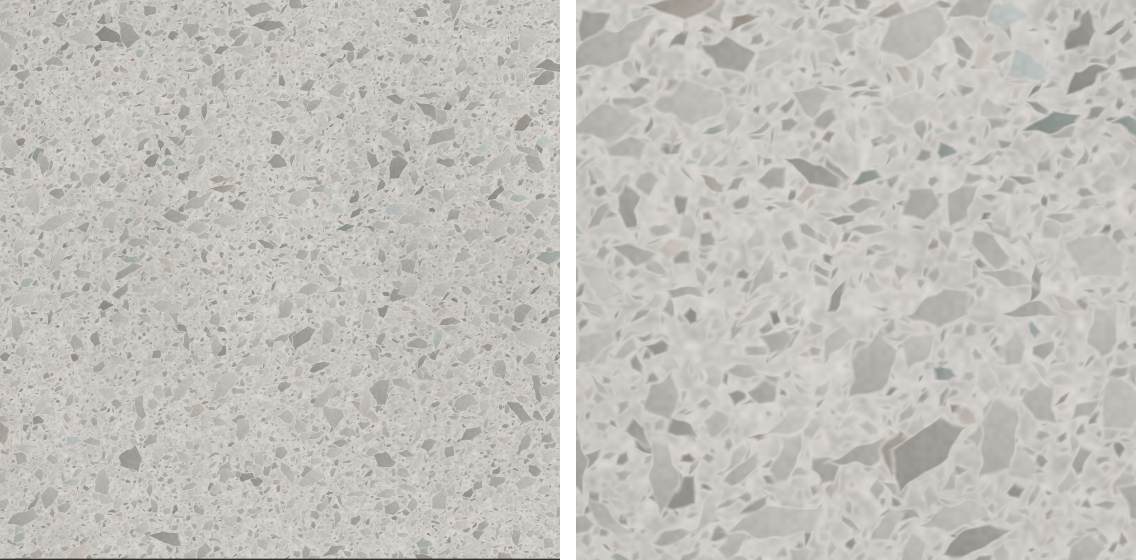
Left: the whole. Right: its middle third, enlarged.
This texture is drawn by a Shadertoy shader. Its source:

```glsl
// Pale quartz terrazzo: angular grey stone chips of many sizes in an off-white binder.

vec3 hash3(vec2 cell, float seed) {
    vec3 p = fract((cell.xyx + seed * vec3(17.3, 41.7, 29.1)) * vec3(0.1031, 0.1030, 0.0973));
    p += dot(p, p.yxz + 33.33);
    return fract((p.xxy + p.yzz) * p.zyx);
}

float valueNoise(vec2 p, float seed) {
    vec2 i = floor(p), f = fract(p);
    f = f * f * (3.0 - 2.0 * f);
    float low = mix(hash3(i, seed).x, hash3(i + vec2(1, 0), seed).x, f.x);
    float high = mix(hash3(i + vec2(0, 1), seed).x, hash3(i + vec2(1, 1), seed).x, f.x);
    return mix(low, high, f.y);
}

// Convex shard with five irregular sides, as a signed distance
float shard(vec2 p, float radius, vec2 cell, float seed) {
    float d = -1.0;
    for (int k = 0; k < 5; k++) {
        vec3 h = hash3(cell, seed + 3.0 + float(k));
        float angle = (float(k) + 0.75 * (h.x - 0.5)) * 1.2566;
        d = max(d, dot(p, vec2(cos(angle), sin(angle))) - radius * mix(0.6, 1.0, h.y));
    }
    return d;
}

vec3 chipColor(vec3 h) {
    vec3 color = mix(vec3(0.54, 0.535, 0.515), vec3(0.765, 0.755, 0.738), pow(h.x, 0.45));
    color += vec3(-0.035, 0.0, 0.004) * step(0.97, h.y);   // sea-green glass
    color += vec3(0.012, -0.006, -0.015) * step(h.y, 0.05); // warm brown stone
    return color;
}

// Lays one size class of chips over the colour below
vec3 addChips(vec3 color, vec2 uv, float cells, float share, float seed) {
    vec2 p = uv * cells;
    for (int y = -1; y <= 1; y++)
    for (int x = -1; x <= 1; x++) {
        vec2 cell = floor(p) + vec2(x, y);
        vec3 place = hash3(cell, seed);
        if (place.z > share) continue;
        vec2 q = p - cell - mix(vec2(0.1), vec2(0.9), place.xy);
        if (dot(q, q) > 1.0) continue;

        // Long axes lean loosely towards the upper right
        vec3 form = hash3(cell, seed + 1.0);
        vec3 tone = hash3(cell, seed + 2.0);
        float angle = 1.57 * (form.x + tone.z - 1.0) - 0.5;
        q = mat2(cos(angle), sin(angle), -sin(angle), cos(angle)) * q;
        float slim = mix(0.58, 0.95, form.y);
        float radius = mix(0.16, 0.42, form.z);
        float d = shard(q * vec2(slim, 1.0 / slim), radius, cell, seed) / cells;

        // Light binder rim, then the chip with a faint tilt in tone
        vec3 stone = chipColor(tone) + 0.02 * q.x / radius;
        color = mix(color, vec3(0.825, 0.812, 0.797), 0.6 * (1.0 - smoothstep(0.0005, 0.0036, d)));
        color = mix(color, stone, 1.0 - smoothstep(-0.0014, 0.0012, d));
    }
    return color;
}

void mainImage(out vec4 fragColor, in vec2 fragCoord) {
    vec2 uv = fragCoord / iResolution.y;

    // Mottled binder
    float mottle = 0.5 * valueNoise(uv * 85.0, 1.0) + 0.5 * valueNoise(uv * 210.0, 2.0);
    vec3 color = mix(vec3(0.71, 0.695, 0.68), vec3(0.865, 0.852, 0.838), mottle);

    // Chips from dust to large stones, on slightly roughened coordinates
    vec2 rough = vec2(valueNoise(uv * 120.0, 5.0), valueNoise(uv * 120.0, 6.0)) - 0.5;
    vec2 chipUv = uv + 0.004 * rough;
    color = addChips(color, chipUv, 110.0, 0.6, 10.0);
    color = addChips(color, chipUv + 0.37, 62.0, 0.6, 30.0);
    color = addChips(color, chipUv + 0.71, 34.0, 0.58, 50.0);
    color = addChips(color, chipUv + 0.13, 20.0, 0.42, 70.0);

    // Cloudy drift in tone and fine grain over everything
    float drift = 0.6 * valueNoise(uv * 4.0, 11.0) + 0.4 * valueNoise(uv * 11.0, 12.0);
    color += 0.04 * (drift - 0.5);
    color += 0.04 * (valueNoise(uv * 300.0, 8.0) - 0.5);

    // Thin dark joint along the lower edge
    color = mix(vec3(0.2, 0.195, 0.19), color, smoothstep(0.0015, 0.0035, uv.y));
    fragColor = vec4(color, 1.0);
}
```
